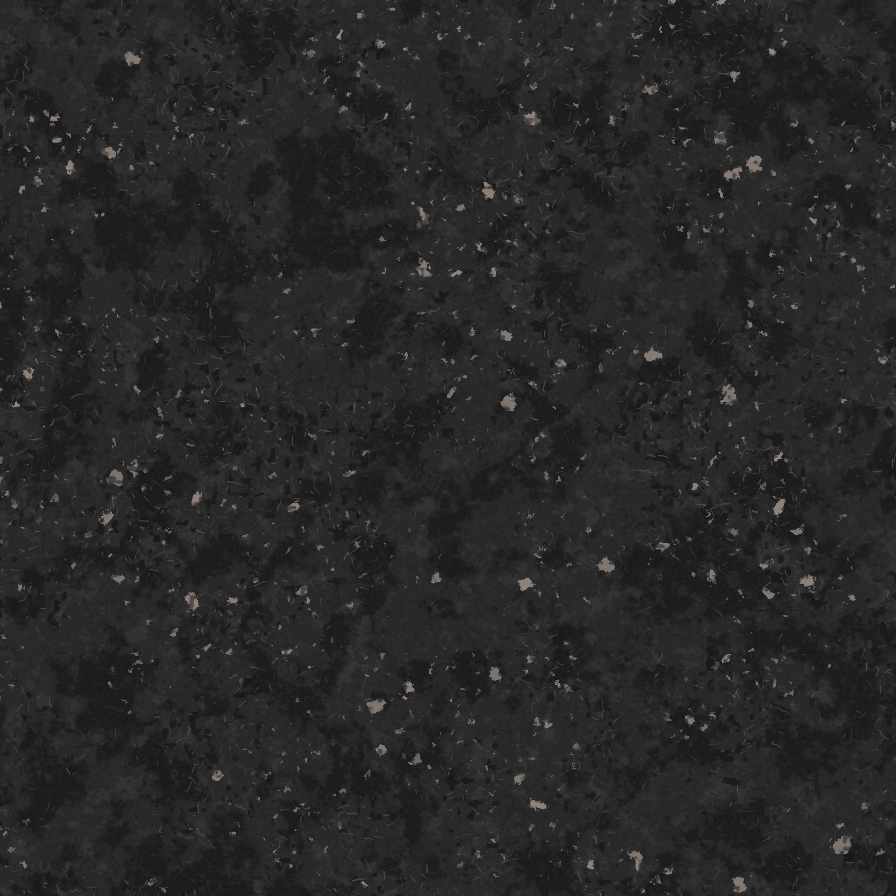
A Shadertoy shader for this texture:

```glsl
// Polished black granite: charcoal mottling, fine grey hairlines and clustered pale flecks.
#define MOTTLE_SCALE 24.0
#define GRAIN_SCALE 420.0
#define GRAIN_AMOUNT 0.024
#define HAIR_CELLS 72.0
#define HAIR_SHARE 0.85
#define LARGE_CELLS 27.0
#define LARGE_SHARE 0.42
#define SMALL_CELLS 66.0
#define SMALL_SHARE 0.50

const vec3 DARK = vec3(0.114, 0.114, 0.115);
const vec3 CHARCOAL = vec3(0.161, 0.161, 0.161);
const vec3 HAIR_GREY = vec3(0.335, 0.328, 0.318);
const vec3 FLECK_GREY = vec3(0.43, 0.415, 0.40);
const vec3 FLECK_PINK = vec3(0.59, 0.535, 0.50);

// Three random values per cell, from integer mixing
vec3 hash3(vec2 cell, float seed) {
    uvec3 v = uvec3(ivec3(vec3(cell, seed)));
    v = v * 1664525u + 1013904223u;
    v.x += v.y * v.z; v.y += v.z * v.x; v.z += v.x * v.y;
    v ^= v >> 16u;
    v.x += v.y * v.z; v.y += v.z * v.x; v.z += v.x * v.y;
    return vec3(v >> 8u) / 16777216.0;
}

float noise(vec2 p, float seed) {
    vec2 i = floor(p), f = fract(p);
    f = f * f * (3.0 - 2.0 * f);
    float low = mix(hash3(i, seed).x, hash3(i + vec2(1, 0), seed).x, f.x);
    float high = mix(hash3(i + vec2(0, 1), seed).x, hash3(i + vec2(1, 1), seed).x, f.x);
    return mix(low, high, f.y);
}

float fbm(vec2 p, float seed) {
    float sum = 0.0, weight = 1.0, total = 0.0;
    for (int i = 0; i < 5; i++) {
        sum += weight * noise(p, seed + float(i));
        total += weight;
        weight *= 0.65;
        p = mat2(0.8, 0.6, -0.6, 0.8) * p * 2.03;
    }
    return sum / total;
}

// Ragged blobs; x is coverage, y is the tint of the covering blob
vec2 flecks(vec2 p, float cells, float share, vec2 radii, float seed, float pixel) {
    vec2 result = vec2(0.0);
    vec2 home = floor(p * cells);
    for (int y = -1; y <= 1; y++)
    for (int x = -1; x <= 1; x++) {
        vec2 cell = home + vec2(x, y);
        vec3 place = hash3(cell, seed);
        vec3 form = hash3(cell, seed + 1.0);
        vec2 centre = (cell + place.xy) / cells;
        float cluster = smoothstep(0.30, 0.70, noise(centre * 13.0, 90.0));
        if (place.z > share * cluster) continue;
        float angle = 6.2832 * form.x;
        vec2 d = mat2(cos(angle), sin(angle), -sin(angle), cos(angle)) * (p - centre);
        d.y *= 1.0 + 0.7 * form.y;
        float radius = mix(radii.x, radii.y, form.z * form.z);
        float cover = 1.0 - smoothstep(-pixel, pixel, length(d) - radius);
        if (cover > result.x) result = vec2(cover, form.y);
    }
    return result;
}

// Short, thin strokes in random directions
float hairlines(vec2 p, float pixel) {
    float cover = 0.0;
    vec2 home = floor(p * HAIR_CELLS);
    for (int y = -1; y <= 1; y++)
    for (int x = -1; x <= 1; x++) {
        vec2 cell = home + vec2(x, y);
        vec3 place = hash3(cell, 40.0);
        vec3 form = hash3(cell, 41.0);
        vec2 d = p - (cell + place.xy) / HAIR_CELLS;
        float angle = 6.2832 * form.x;
        vec2 along = vec2(cos(angle), sin(angle));
        float halfLength = mix(0.001, 0.0065, form.y * form.y);
        d -= along * clamp(dot(d, along), -halfLength, halfLength);
        float stroke = 1.0 - smoothstep(0.0, 0.0005 + pixel * 0.6, length(d));
        cover = max(cover, stroke * step(place.z, HAIR_SHARE) * mix(0.35, 1.0, form.z));
    }
    return cover;
}

void mainImage(out vec4 fragColor, in vec2 fragCoord) {
    vec2 uv = fragCoord / iResolution.y;
    float pixel = 1.0 / iResolution.y;

    // Charcoal ground with soft dark patches and lighter dust
    float mottle = fbm(uv * MOTTLE_SCALE, 1.0);
    vec3 color = mix(DARK, CHARCOAL, smoothstep(0.38, 0.51, mottle));
    float dust = fbm(uv * 62.0, 10.0);
    color += 0.036 * smoothstep(0.55, 0.70, dust);

    // Small black specks gathered in patches
    float patches = smoothstep(0.42, 0.60, fbm(uv * 15.0, 20.0));
    float specks = smoothstep(0.66, 0.76, noise(uv * 125.0, 26.0) * 0.75 + noise(uv * 260.0, 27.0) * 0.25);
    color = mix(color, DARK * 0.9, specks * (0.25 + 0.7 * patches));

    // Bent hairlines
    vec2 bend = vec2(noise(uv * 150.0, 30.0), noise(uv * 150.0, 31.0)) - 0.5;
    float hair = hairlines(uv + bend * 0.005, pixel);
    color = mix(color, HAIR_GREY, hair * (0.25 + 0.65 * patches));

    // Pale flecks with broken outlines
    vec2 warp = vec2(fbm(uv * 120.0, 50.0), fbm(uv * 120.0, 56.0)) - 0.5;
    vec2 p = uv + warp * 0.016;
    vec2 small = flecks(p, SMALL_CELLS, SMALL_SHARE, vec2(0.0008, 0.0036), 60.0, pixel);
    vec2 large = flecks(p, LARGE_CELLS, LARGE_SHARE, vec2(0.0022, 0.0095), 70.0, pixel);
    float wear = smoothstep(0.22, 0.48, noise(uv * 210.0, 80.0));
    color = mix(color, mix(FLECK_GREY, FLECK_PINK, small.y * 0.7), small.x * mix(0.45, 0.9, wear));
    color = mix(color, mix(FLECK_GREY, FLECK_PINK, 0.4 + 0.6 * large.y), large.x * mix(0.35, 0.95, wear));

    // Fine grain
    color += GRAIN_AMOUNT * (noise(uv * GRAIN_SCALE, 85.0) - 0.5);
    fragColor = vec4(color, 1.0);
}
```
